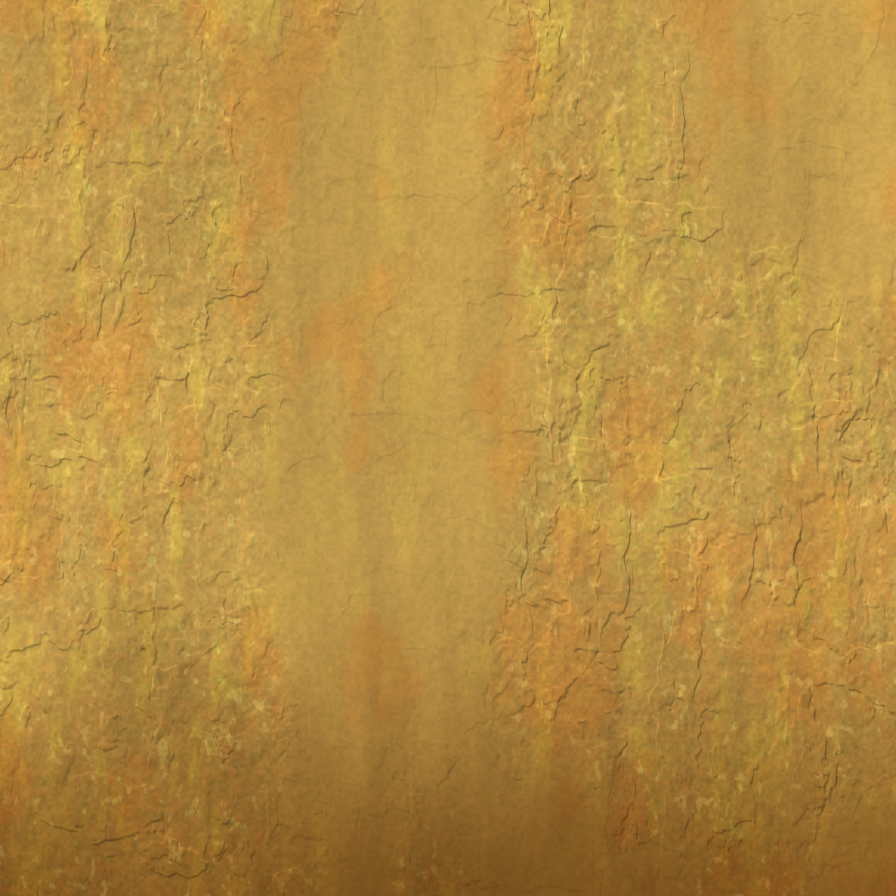
A Shadertoy shader for this texture:

```glsl
// Weathered ochre plaster with bark-like cracks, vertical streaks and a darker foot.
#define LIGHT_OCHRE vec3(0.757, 0.607, 0.307)
#define DARK_OCHRE  vec3(0.490, 0.320, 0.110)
#define YELLOW_TINT vec3(1.05, 1.09, 0.98)
#define ORANGE_TINT vec3(1.03, 0.95, 0.90)
#define FADE_RANGE  vec2(-0.10, 0.42)
#define LIGHT_STEP  vec2(-0.0015, 0.0022)
#define CRACK_DARK  0.30
#define CRACK_LIGHT 0.13
#define GRAIN       0.10
#define STREAKS     0.13

// Integer hash of a lattice cell, 0 to 1
float hash(vec2 cell) {
    uvec2 k = uvec2(ivec2(cell) + 4096);
    uint h = k.x * 1597334673u ^ k.y * 3812015801u;
    h = (h ^ (h >> 15)) * 2246822519u;
    h = (h ^ (h >> 13)) * 3266489917u;
    h ^= h >> 16;
    return float(h & 65535u) / 65535.0;
}

float noise(vec2 p) {
    vec2 i = floor(p), f = fract(p);
    f = f * f * (3.0 - 2.0 * f);
    return mix(mix(hash(i), hash(i + vec2(1, 0)), f.x),
               mix(hash(i + vec2(0, 1)), hash(i + vec2(1, 1)), f.x), f.y);
}

float fbm(vec2 p) {
    float sum = 0.0, amp = 0.53;
    for (int i = 0; i < 4; i++) {
        sum += amp * noise(p);
        p = mat2(0.98, 0.2, -0.2, 0.98) * p * 2.03 + 17.3;
        amp *= 0.5;
    }
    return sum;
}

// Broken ledges along the contours of warped noise
float ledge(vec2 p, vec2 scale, float seed) {
    float gate = smoothstep(0.42, 0.62, fbm(p * scale * 0.7 + seed + 31.0));
    return gate * smoothstep(-0.022, 0.022, fbm(p * scale + seed) - 0.5);
}

float height(vec2 p) {
    vec2 warp = vec2(fbm(p * 24.0), fbm(p * 24.0 + 53.0)) - 0.5;
    vec2 q = p + 0.022 * warp;
    float h = ledge(q, vec2(25.0, 8.0), 3.0);
    h += 0.9 * ledge(q, vec2(15.0, 20.0), 71.0);
    h += 0.7 * ledge(q, vec2(40.0, 27.0), 113.0);
    return h + 1.3 * fbm(p * vec2(75.0, 50.0));
}

void mainImage(out vec4 fragColor, in vec2 fragCoord) {
    vec2 uv = fragCoord / iResolution.xy;

    // Vertical fade with soft uneven edge
    float cloud = fbm(uv * vec2(6.0, 4.0) + 9.0) - 0.5;
    float fade = smoothstep(FADE_RANGE.x, FADE_RANGE.y, uv.y + 0.08 * cloud);
    vec3 color = mix(DARK_OCHRE, LIGHT_OCHRE, fade);

    // Columns of rough and smooth plaster
    float rough = smoothstep(0.36, 0.60, fbm(uv * vec2(6.0, 2.2) + 41.0));

    // Broad stains and streaks
    float streak = fbm(uv * vec2(38.0, 5.0) + 5.0) - 0.5;
    color *= 1.0 + STREAKS * streak + 0.14 * cloud;
    float yellow = smoothstep(0.52, 0.72, fbm(uv * vec2(46.0, 12.0) + 87.0));
    float orange = smoothstep(0.50, 0.70, fbm(uv * vec2(14.0, 8.0) + 143.0));
    color *= mix(vec3(1), YELLOW_TINT, yellow * (0.4 + 0.6 * rough));
    color *= mix(vec3(1), ORANGE_TINT, orange);

    // Relief: shaded under ledges, lit above them
    float slope = height(uv + LIGHT_STEP) - height(uv);
    float relief = CRACK_DARK * max(slope, 0.0) - CRACK_LIGHT * max(-slope, 0.0);
    color *= 1.0 - clamp(relief, -0.12, 0.34) * mix(0.28, 1.0, rough);

    // Fine grain, pale flecks and slight colour speckle
    float grain = noise(uv * 290.0) + 0.7 * noise(uv * 150.0 + 61.0) - 0.85;
    color *= 1.0 + GRAIN * grain * mix(0.6, 1.0, rough);
    float fleck = smoothstep(0.64, 0.80, fbm(uv * vec2(105.0, 75.0) + 19.0));
    color += fleck * rough * vec3(0.07, 0.09, 0.06);
    float speckle = noise(uv * 120.0 + 201.0) - 0.5;
    color += 0.025 * rough * speckle * vec3(1.0, -0.8, -0.4);

    fragColor = vec4(clamp(color, 0.0, 1.0), 1.0);
}
```
